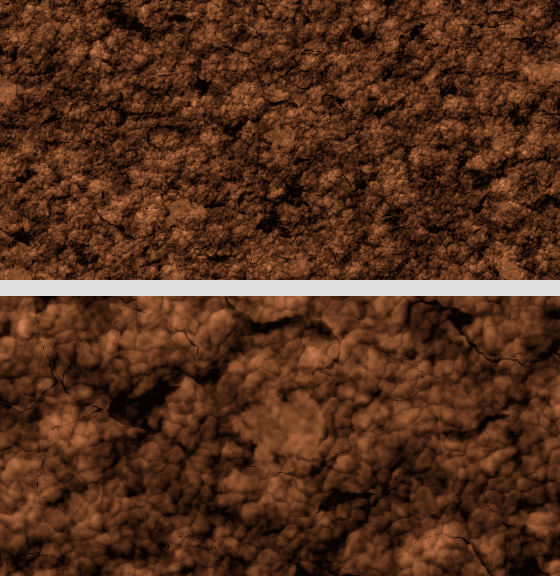
Top, the full canvas; bottom, a detail of the centre.
Write a Shadertoy shader that draws this texture.

```glsl
// Dry crumbly soil: overlapping round crumbs at several sizes, lit from the
// upper left, with gradient noise for grit, dark crevices and broad stains,
// and a few smooth pale clods. One tone value is mapped through a soil ramp.

const float BASE_TONE = 0.335;      // average brightness (red channel)
const float CRUMB_SCALE = 15.0;     // largest crumbs per canvas height
const float CRUMB_STEP = 2.25;      // size ratio between crumb layers
const int   CRUMB_LAYERS = 3;
const float CRUMB_MEAN = 0.42;      // typical height of a crumb layer
const float OCCLUSION = 0.17;       // darkening of the gaps
const float RELIEF = 0.27;          // strength of the slanted light
const float CRUMB_TINT = 0.08;      // brightness spread between crumbs
const float GRIT = 0.17;            // finest grain
const float STAIN = 0.13;           // broad light and dark areas
const float CREVICE_DEPTH = 0.24;
const float CLOD_GRID = 4.0;        // clod cells per canvas height
const float CLOD_CHANCE = 0.32;
const float CLOD_TONE = 0.53;
const vec2  LIGHT = vec2(-0.5, 0.86);

const vec3 SOIL[8] = vec3[8](
    vec3(0.03, 0.01, 0.005), vec3(0.10, 0.04, 0.02),
    vec3(0.22, 0.11, 0.05),  vec3(0.31, 0.16, 0.08),
    vec3(0.40, 0.22, 0.12),  vec3(0.50, 0.29, 0.16),
    vec3(0.64, 0.38, 0.23),  vec3(0.78, 0.49, 0.32));

vec3 hash3(vec2 p) {
    vec3 q = fract(p.xyx * vec3(0.1031, 0.1030, 0.0973));
    q += dot(q, q.yxz + 33.33);
    return fract((q.xxy + q.yzz) * q.zyx);
}

float corner(vec2 cell, vec2 offset, vec2 f) {
    return dot(hash3(cell + offset).xy * 2.0 - 1.0, f - offset);
}

float gradientNoise(vec2 p) {
    vec2 i = floor(p), f = p - i;
    vec2 u = f * f * f * (f * (f * 6.0 - 15.0) + 10.0);
    return mix(mix(corner(i, vec2(0, 0), f), corner(i, vec2(1, 0), f), u.x),
               mix(corner(i, vec2(0, 1), f), corner(i, vec2(1, 1), f), u.x), u.y);
}

float fbm(vec2 p) {
    float sum = 0.0, amp = 1.0;
    for (int i = 0; i < 4; i++) {
        sum += amp * gradientNoise(p);
        p = mat2(1.6, 1.2, -1.2, 1.6) * p + 17.3;
        amp *= 0.6;
    }
    return sum;
}

// Height of the topmost crumb (x) and its random tint (y).
vec2 crumbs(vec2 p) {
    vec2 cell = floor(p), top = vec2(0.0, 0.5);
    for (int y = -1; y <= 1; y++)
    for (int x = -1; x <= 1; x++) {
        vec2 id = cell + vec2(x, y);
        vec3 h = hash3(id);
        vec2 d = p - id - h.xy;
        float radius = mix(0.45, 1.0, h.z);
        float height = radius * radius - dot(d, d);
        if (height > top.x) top = vec2(height, fract(h.z * 37.0 + h.x));
    }
    return top;
}

// Short dark cracks that swell and fade along their length.
float crevices(vec2 p) {
    float width = 0.15 * smoothstep(0.02, 0.4, gradientNoise(p * 9.0 + 41.0));
    float line = abs(gradientNoise(p * vec2(7.0, 11.0) + 83.0));
    return 1.0 - smoothstep(0.25, 1.0, line / (width + 0.001));
}

// Coverage of the scattered, ragged pale clods.
float clods(vec2 p) {
    vec2 cell = floor(p * CLOD_GRID);
    float ragged = 0.9 * fbm(p * 22.0 + 60.0), cover = 0.0;
    for (int y = -1; y <= 1; y++)
    for (int x = -1; x <= 1; x++) {
        vec2 id = cell + vec2(x, y);
        vec3 h = hash3(id + 211.0), s = hash3(id + 307.0);
        vec2 size = mix(vec2(0.03, 0.022), vec2(0.08, 0.055), s.xy);
        float edge = length((p - (id + h.xy) / CLOD_GRID) / size) - 1.0 + ragged;
        cover = max(cover, step(h.z, CLOD_CHANCE) * (1.0 - smoothstep(-0.2, 0.12, edge)));
    }
    return cover;
}

vec3 soilRamp(float tone) {
    vec3 color = SOIL[0];
    for (int i = 1; i < 8; i++) {
        float from = SOIL[i - 1].r;
        color = mix(color, SOIL[i], clamp((tone - from) / (SOIL[i].r - from), 0.0, 1.0));
    }
    return color;
}

void mainImage(out vec4 fragColor, in vec2 fragCoord) {
    vec2 p = fragCoord / iResolution.y + 3.0;
    vec2 warped = p + 0.014 * vec2(fbm(p * 19.0), fbm(p * 19.0 + 50.0));

    // Crumb layers: dark gaps, slanted light and individual tints
    float texture0 = 0.16 * fbm(warped * 13.0 + 9.0);
    float scale = CRUMB_SCALE;
    for (int i = 0; i < CRUMB_LAYERS; i++) {
        vec2 q = warped * scale + float(i) * 31.7;
        vec2 crumb = crumbs(q);
        float lit = crumb.x - crumbs(q + LIGHT * 0.25).x;
        texture0 += OCCLUSION * (crumb.x - CRUMB_MEAN) + RELIEF * lit
                  + CRUMB_TINT * (crumb.y - 0.5);
        scale *= CRUMB_STEP;
    }
    float grit = GRIT * (gradientNoise(p * 115.0) + 0.6 * gradientNoise(p * 67.0 + 5.0));

    // Loose soil, then crevices, then clods lying on top
    float tone = BASE_TONE + texture0 + grit + STAIN * fbm(p * 2.6 + 7.0);
    tone -= CREVICE_DEPTH * crevices(warped);
    tone = mix(tone, CLOD_TONE + 0.35 * texture0 + grit, 0.85 * clods(p));

    fragColor = vec4(soilRamp(tone), 1.0);
}
```
